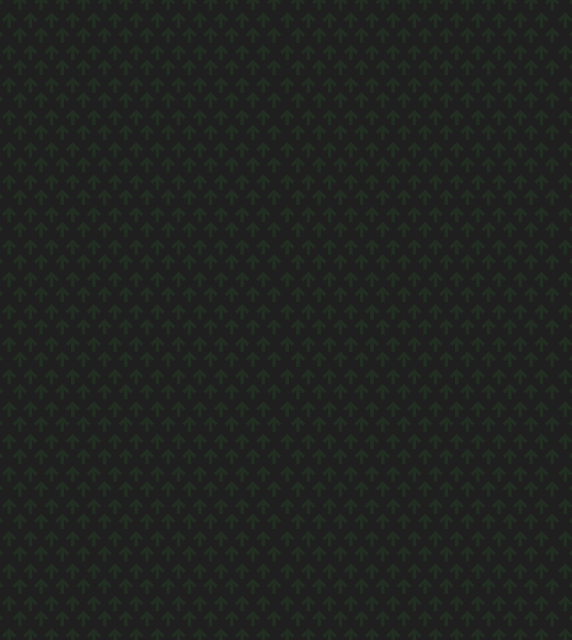
Reproduce this pattern procedurally as a Shadertoy shader.

```glsl
// Staggered rows of small dark green up arrows on charcoal.

// Signed distance to an up arrow, 17.4 wide and 18.6 high, centred on the origin.
float arrowDistance(vec2 p) {
    p.x = abs(p.x);
    // Head: one square-ended arm at 45 degrees, mirrored.
    float along = (p.x - p.y + 9.3) * 0.7071;
    float depth = (9.3 - p.x - p.y) * 0.7071;
    float head = max(along - 12.3, abs(depth - 2.0) - 2.0);
    // Stem
    float stem = max(p.x - 2.1, abs(p.y + 1.65) - 7.65);
    return min(head, stem);
}

// Distance to a lattice of arrows whose first centre lies at start.
float arrowLattice(vec2 p, vec2 start) {
    vec2 pitch = vec2(25.42, 38.9);
    vec2 q = p - start + 0.5 * pitch;
    // Blocks of 13 columns, with a slightly wider gap between blocks.
    q.x = mod(q.x, 333.7);
    float column = min(floor(q.x / pitch.x), 12.0);
    vec2 local = vec2(q.x - (column + 0.5) * pitch.x,
                      0.5 * pitch.y - mod(q.y, pitch.y));
    return arrowDistance(local);
}

void mainImage(out vec4 fragColor, in vec2 fragCoord) {
    // The canvas is 768 units high, measured down from the top.
    float pixel = 768.0 / iResolution.y;
    vec2 p = vec2(fragCoord.x, iResolution.y - fragCoord.y) * pixel;

    // Two interleaved sets of rows
    float d = 1e3;
    for (int i = 0; i < 2; i++) {
        d = min(d, arrowLattice(p, vec2(11.0, 24.0) + float(i) * vec2(12.9, 18.0)));
    }

    float coverage = smoothstep(0.6 * pixel, -0.6 * pixel, d);
    vec3 charcoal = vec3(0.12);
    vec3 green = vec3(0.13, 0.18, 0.13);
    fragColor = vec4(mix(charcoal, green, coverage), 1.0);
}
```
